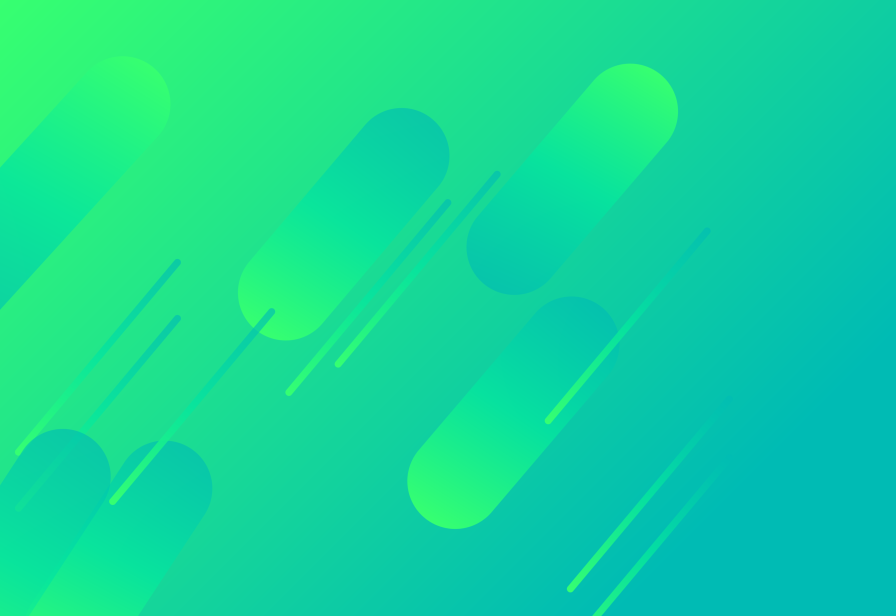
This background is drawn by a Shadertoy shader. Its source:

```glsl
// Draws slanted gradient capsules and thin streaks over a green to teal diagonal.
#define GREEN vec3(0.215, 1.0, 0.44)
#define MINT vec3(0.02, 0.90, 0.62)
#define TEAL vec3(0.0, 0.735, 0.705)
#define CAPSULE_RADIUS 0.0777
#define STREAK_RADIUS 0.0057
#define STREAK_VECTOR vec2(-0.258, -0.308)
#define GRADIENT_LENGTH 1.99
#define TEAL_OPACITY 0.65
#define RAMP_TILT 0.3

const int CAPSULES = 6;
const int STREAKS = 8;

// Each capsule: teal end (xy), green end (zw), in canvas heights
const vec4 capsules[CAPSULES] = vec4[](
    vec4(0.835, 0.599, 1.023, 0.819),
    vec4(0.652, 0.747, 0.464, 0.525),
    vec4(0.928, 0.441, 0.739, 0.219),
    vec4(-0.076, 0.529, 0.199, 0.831),
    vec4(0.267, 0.207, 0.116, -0.023),
    vec4(0.102, 0.226, -0.076, -0.046));

// Upper end of each streak
const vec2 streakTops[STREAKS] = vec2[](
    vec2(0.288, 0.574), vec2(0.288, 0.483),
    vec2(0.441, 0.494), vec2(0.727, 0.671),
    vec2(0.807, 0.717), vec2(1.148, 0.625),
    vec2(1.184, 0.352), vec2(1.184, 0.257));

float segmentDistance(vec2 p, vec2 a, vec2 b) {
    vec2 axis = b - a;
    float along = clamp(dot(p - a, axis) / dot(axis, axis), 0.0, 1.0);
    return length(p - a - axis * along);
}

// Three-stop ramp from teal through mint to green
vec3 ramp(float t) {
    vec3 lower = mix(TEAL, MINT, clamp(t * 2.0, 0.0, 1.0));
    return mix(lower, GREEN, clamp(t * 2.0 - 1.0, 0.0, 1.0));
}

// Lays a rounded bar, teal at a and green at b, over the base colour
vec3 paintBar(vec3 base, vec2 p, vec2 a, vec2 b, float radius) {
    // The ramp runs slightly steeper than the bar itself
    vec2 axis = normalize(b - a);
    vec2 rampAxis = normalize(axis + vec2(0.0, RAMP_TILT * sign(axis.y)));
    float extent = dot(b - a, rampAxis) + 2.0 * radius;
    float t = clamp(0.5 + dot(p - 0.5 * (a + b), rampAxis) / extent, 0.0, 1.0);

    float pixel = 1.0 / iResolution.y;
    float d = segmentDistance(p, a, b) - radius;
    float cover = 1.0 - smoothstep(-0.7 * pixel, 0.7 * pixel, d);
    return mix(base, ramp(t), cover * mix(TEAL_OPACITY, 1.0, t));
}

void mainImage(out vec4 fragColor, in vec2 fragCoord) {
    vec2 p = fragCoord / iResolution.y;

    // Diagonal backdrop measured from the upper left corner
    float diagonal = (p.x + 1.0 - p.y) / GRADIENT_LENGTH;
    vec3 color = mix(GREEN, TEAL, clamp(diagonal, 0.0, 1.0));

    // Capsules behind the streaks
    for (int i = 0; i < CAPSULES - 1; i++) {
        color = paintBar(color, p, capsules[i].xy, capsules[i].zw, CAPSULE_RADIUS);
    }

    // Thin parallel streaks
    for (int i = 0; i < STREAKS; i++) {
        vec2 top = streakTops[i];
        color = paintBar(color, p, top, top + STREAK_VECTOR, STREAK_RADIUS);
    }

    // Front capsule in the lower left corner
    vec4 front = capsules[CAPSULES - 1];
    color = paintBar(color, p, front.xy, front.zw, CAPSULE_RADIUS);

    fragColor = vec4(color, 1.0);
}
```
